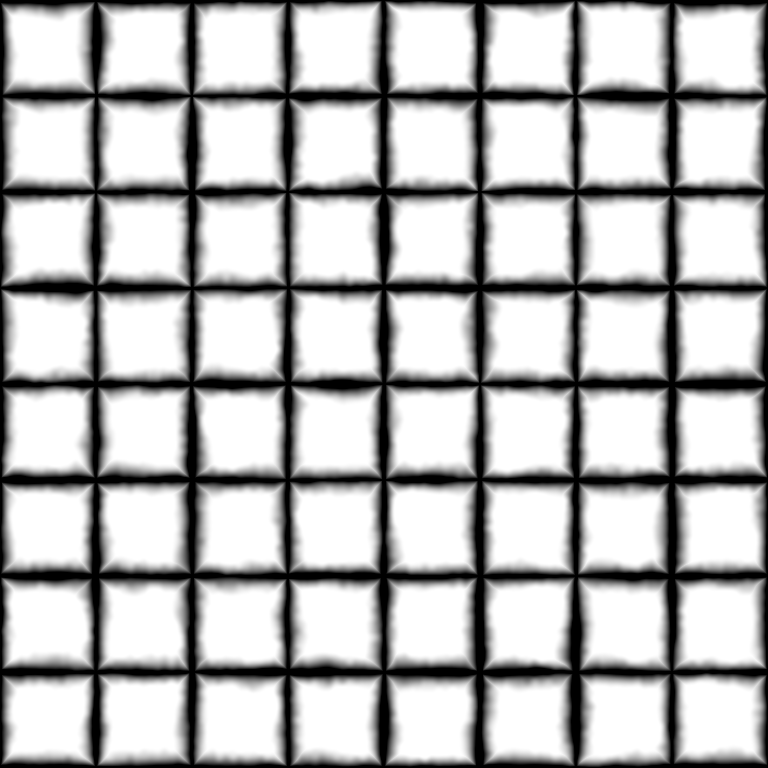
Give the GLSL for this texture map, as a WebGL 2 fragment shader.

```glsl
#version 300 es
precision highp float;
// Eight by eight white pillowed tiles with soft, uneven black joints.

uniform vec2 u_resolution;
out vec4 fragColor;

const float TILES = 8.0;

float hash(vec2 cell) {
    uvec2 q = uvec2(cell) * uvec2(1597334673u, 3812015801u);
    uint n = (q.x ^ q.y) * 1597334673u;
    n = (n ^ (n >> 15u)) * 2246822519u;
    n ^= n >> 13u;
    return float(n >> 8u) / 16777216.0;
}

// Value noise that wraps along x
float noise(vec2 p, float period) {
    vec2 i = floor(p);
    vec2 f = fract(p);
    f = f * f * (3.0 - 2.0 * f);
    float x0 = mod(i.x, period);
    float x1 = mod(i.x + 1.0, period);
    float low = mix(hash(vec2(x0, i.y)), hash(vec2(x1, i.y)), f.x);
    float high = mix(hash(vec2(x0, i.y + 1.0)), hash(vec2(x1, i.y + 1.0)), f.x);
    return mix(low, high, f.y);
}

// Noise along one side of a joint; every side has its own band of rows
float jointNoise(float along, float row, float frequency, float band) {
    return noise(vec2(along * frequency, band * 8.0 + row), TILES * frequency);
}

// Brightness of the bevel beside the nearest joint across one axis
float bevel(float across, float along, float axis) {
    float joint = round(across);
    float dist = abs(across - joint);
    float cornerDist = abs(along - round(along));
    float lineBand = mod(joint, TILES) + axis * TILES;
    float sideBand = 16.0 + lineBand * 2.0 + step(joint, across);

    // Black core: slow swelling along the joint plus ragged sides
    float swell = jointNoise(along, 0.0, 2.0, lineBand);
    float ragged = jointNoise(along, dist * 6.0, 5.0, sideBand);
    float fine = jointNoise(along, dist * 10.0, 14.0, sideBand + 48.0);
    float core = 0.008 + 0.030 * swell * swell + 0.022 * ragged * ragged
               + 0.010 * (fine - 0.5);

    // Soft falloff, pinched towards the corners to leave a mitre
    float slow = jointNoise(along, 0.0, 3.0, sideBand + 96.0);
    float fade = 0.125 + 0.065 * slow + 0.045 * (ragged - 0.5) + 0.025 * (fine - 0.5);
    float pinch = smoothstep(0.0, 0.16, cornerDist);
    core = max(core, 0.008) * mix(0.65, 1.0, pinch);
    fade *= mix(0.62, 1.0, pinch);

    float rise = clamp((dist - core) / fade, 0.0, 1.0);
    return 1.0 - pow(1.0 - rise, 1.9);
}

void main() {
    vec2 p = gl_FragCoord.xy / u_resolution * TILES;
    float vertical = bevel(p.x, p.y, 0.0);
    float horizontal = bevel(p.y, p.x, 1.0);

    // The darker bevel wins, with a slightly rounded mitre
    float shade = min(vertical, horizontal);
    shade *= mix(0.92, 1.0, smoothstep(0.0, 0.15, abs(vertical - horizontal) + shade * 0.15));

    // Faint smoky scuffs on the grey slopes only
    float scuff = noise(p * 9.0 + vec2(0.0, 2048.0), TILES * 9.0);
    float wrapRow = smoothstep(0.0, 0.5, p.y) * smoothstep(0.0, 0.5, TILES - p.y);
    shade += 0.10 * (scuff - 0.5) * shade * (1.0 - shade) * wrapRow;

    fragColor = vec4(vec3(clamp(shade, 0.0, 1.0)), 1.0);
}
```
